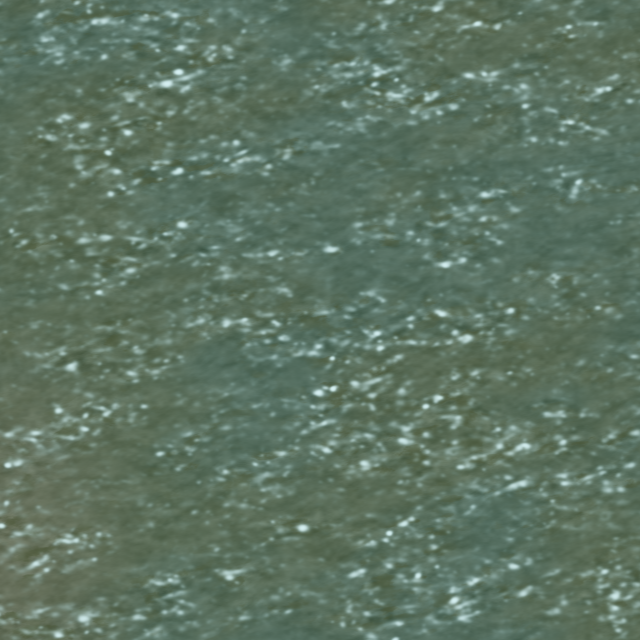
Give the GLSL for this texture, as a Shadertoy shader.

```glsl
float hash(vec2 p) {
    return fract(sin(dot(p, vec2(127.1, 311.7))) * 43758.5453);
}

float noise(vec2 p) {
    vec2 i = floor(p), f = fract(p);
    f = f * f * (3.0 - 2.0 * f);
    return mix(mix(hash(i), hash(i + vec2(1, 0)), f.x),
               mix(hash(i + vec2(0, 1)), hash(i + vec2(1, 1)), f.x), f.y);
}

float fbm(vec2 p) {
    float sum = 0.0, amp = 0.533;
    for (int i = 0; i < 4; i++) {
        sum += amp * noise(p);
        p = p * 2.03 + 17.3;
        amp *= 0.5;
    }
    return sum;
}

vec2 rotate(vec2 p, float a) {
    float c = cos(a), s = sin(a);
    return vec2(c * p.x + s * p.y, c * p.y - s * p.x);
}

// Soft tilted ellipses, one per grid cell, most of them faint
float glints(vec2 uv, vec2 grid, vec2 size, float rarity, float seed) {
    vec2 p = uv * grid, cell = floor(p);
    float light = 0.0;
    for (int y = -2; y <= 2; y++)
    for (int x = -2; x <= 2; x++) {
        vec2 id = cell + vec2(x, y);
        vec2 key = id + seed;
        vec2 jitter = vec2(hash(key), hash(key + 31.7));
        vec2 d = rotate((p - id - jitter) / grid, 0.1 + 0.7 * (hash(key + 57.1) - 0.5));
        d /= size * mix(vec2(0.65, 0.8), vec2(1.5, 1.15), hash(key + 83.9));
        light += pow(hash(key + 11.3), rarity) * exp(-dot(d, d));
    }
    return light;
}

void mainImage(out vec4 fragColor, in vec2 fragCoord) {
    vec2 uv = fragCoord / iResolution.xy;
    vec2 flow = rotate(uv, 0.25);

    // Murky green water with faint teal and olive drifts
    float drift = fbm(flow * vec2(4.0, 8.0) + 3.1);
    vec3 color = mix(vec3(0.345, 0.415, 0.33), vec3(0.325, 0.425, 0.37),
                     smoothstep(0.3, 0.7, drift));

    // Silty shallows at the lower left
    float silt = 1.0 - smoothstep(0.0, 0.42, length((uv - vec2(0.0, 0.14)) * vec2(1.5, 0.9)));
    color = mix(color, vec3(0.44, 0.45, 0.37), 0.6 * silt);

    // Patches where the surface is broken, gathered into short rows
    float patches = smoothstep(0.34, 0.62, fbm(flow * vec2(8.0, 17.0) + 21.0));
    float rows = smoothstep(0.3, 0.7, noise(rotate(uv, 0.15) * vec2(15.0, 42.0) + 9.0));
    patches = mix(0.2, 1.0, patches) * mix(0.5, 1.3, rows);

    // Fine ripples running along the flow
    vec2 bent = rotate(uv, 0.15) + 0.012 * vec2(noise(uv * 14.0), noise(uv * 14.0 + 40.0));
    float ripple = fbm(bent * vec2(36.0, 80.0)) - 0.5;
    float grain = noise(rotate(uv, 0.1) * vec2(105.0, 150.0)) - 0.5;
    color += (0.5 + 0.5 * patches) * (ripple * vec3(0.19, 0.19, 0.21) + grain * vec3(0.07));

    // Olive troughs between the glints
    float trough = smoothstep(0.5, 0.74, fbm(bent * vec2(36.0, 74.0) + 70.0));
    color = mix(color, vec3(0.29, 0.335, 0.21), 0.6 * trough * min(patches, 1.0));

    // Sky glints: sparkles, fine flecks and longer crests
    float sparkle = glints(uv, vec2(52, 80), vec2(0.0064, 0.0043), 6.0, 0.0);
    float fleck = glints(uv, vec2(72, 105), vec2(0.0055, 0.0035), 4.5, 140.0);
    float crest = glints(uv, vec2(26, 60), vec2(0.0145, 0.0039), 6.0, 310.0);
    float light = patches * (1.9 * sparkle + 0.9 * fleck + 1.15 * crest);
    light *= 0.4 + 1.2 * noise(uv * vec2(110.0, 140.0));
    light = 1.0 - exp(-1.2 * light);
    vec3 sky = mix(vec3(0.58, 0.74, 0.74), vec3(0.86, 0.96, 0.97), light);
    color = mix(color, sky, light);

    fragColor = vec4(clamp(color, 0.0, 1.0), 1.0);
}
```
